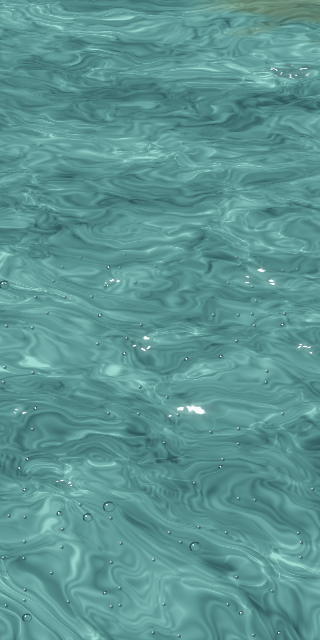
A Shadertoy shader for this texture:

```glsl
// Clear turquoise water seen at a slant: round swells near, flat ripples far.
// Warped gradient noise gives swells, streaks, short bright and dark threads and
// contour ripples; one tone ramp colours them, then glints and bubbles go on.

const vec3 ABYSS = vec3(0.19, 0.36, 0.37);
const vec3 DEEP  = vec3(0.28, 0.49, 0.49);
const vec3 TEAL  = vec3(0.33, 0.56, 0.55);
const vec3 AQUA  = vec3(0.39, 0.63, 0.62);
const vec3 PALE  = vec3(0.47, 0.71, 0.69);
const vec3 FOAM  = vec3(0.60, 0.84, 0.80);
const vec3 OLIVE = vec3(0.47, 0.59, 0.48);
const vec3 WHITE = vec3(0.96, 0.98, 0.98);

const float MEAN_TONE = 1.2;      // position on the ramp, DEEP = 0, FOAM = 4
const float SWELL = 1.7;
const float STREAK = 1.5;
const float THREAD = 1.7;
const float FOLD = 0.9;
const float RIPPLE = 0.75;
const float WARP = 0.28;
const int GLINT_GROUPS = 7;
const int GLINTS_PER_GROUP = 5;
const int BUBBLES = 20;
const vec2 GLITTER_CENTRE = vec2(0.91, 1.775);

vec2 hash2(vec2 p) {
    vec3 q = fract(p.xyx * vec3(0.1031, 0.1030, 0.0973));
    q += dot(q, q.yzx + 33.33);
    return fract((q.xx + q.yz) * q.zy);
}

float corner(vec2 cell, vec2 f, vec2 o) {
    return dot(hash2(cell + o + 57.0) * 2.0 - 1.0, f - o);
}

float noise(vec2 p) {
    vec2 c = floor(p), f = p - c;
    vec2 u = f * f * f * (f * (f * 6.0 - 15.0) + 10.0);
    float low = mix(corner(c, f, vec2(0, 0)), corner(c, f, vec2(1, 0)), u.x);
    float high = mix(corner(c, f, vec2(0, 1)), corner(c, f, vec2(1, 1)), u.x);
    return 1.4 * mix(low, high, u.y);
}

float fbm(vec2 p) {
    float sum = 0.0, amp = 1.0;
    for (int i = 0; i < 4; i++) {
        sum += amp * noise(p);
        p = mat2(1.9, 0.5, -0.5, 1.9) * p + 11.3;
        amp *= 0.5;
    }
    return sum;
}

// Thin crest along the zero line of the noise, broken into short pieces
float thread(vec2 p, float sharpness) {
    float line = pow(max(0.0, 1.0 - sharpness * abs(noise(p))), 2.5);
    return line * smoothstep(-0.2, 0.3, noise(p * 0.7 + 37.0));
}

// Contour lines of a height, faded where they would be too fine to draw
float contours(float phase) {
    return sin(phase) * smoothstep(2.6, 1.2, fwidth(phase));
}

vec3 ramp(float t) {
    vec3 c = mix(ABYSS, DEEP, clamp(t * 0.7 + 1.0, 0.0, 1.0));
    c = mix(c, TEAL, clamp(t, 0.0, 1.0));
    c = mix(c, AQUA, clamp(t - 1.0, 0.0, 1.0));
    c = mix(c, PALE, clamp(t - 2.0, 0.0, 1.0));
    return mix(c, FOAM, clamp(t - 3.0, 0.0, 1.15));
}

float waterTone(vec2 p) {
    // Perspective: rows crowd together upwards, near waves fall to the right
    float far = clamp(p.y * 0.5, 0.0, 1.0);
    vec2 q = vec2((p.x - 0.5) * (1.0 + 0.3 * far), 1.3 * p.y + 0.8 * p.y * p.y);
    q.y += 0.6 * p.x * (1.0 - far);
    vec2 r = q + WARP * vec2(fbm(q * 1.5 + 3.1), fbm(q * 1.5 + 17.7));
    vec2 s = r + 0.06 * vec2(noise(r * 7.0 + 2.0), noise(r * 7.0 + 41.0));

    // Swells and streaks, from broad to fine
    float tone = MEAN_TONE + SWELL * fbm(r * vec2(1.5, 1.9) + 5.0);
    tone += STREAK * noise(r * vec2(4.0, 6.0) + 31.0);
    tone += 1.1 * noise(s * vec2(9.0, 13.0) + 8.0);
    tone += 1.2 * noise(s * vec2(15.0, 23.0) + 77.0);

    // Bright refracted threads and the dark folds between them
    float busy = smoothstep(-0.3, 0.25, noise(q * 2.2 + 70.0));
    tone += THREAD * busy * thread(s * vec2(6.5, 9.0) + 12.0, 5.0);
    tone += THREAD * busy * thread(s * vec2(12.0, 16.0) + 90.0, 4.5);
    tone -= FOLD * thread(s * vec2(5.0, 9.0) + 54.0, 5.0);
    tone -= FOLD * thread(s * vec2(11.0, 18.0) + 26.0, 4.5);

    // Packed ripple lines in patches
    float patches = smoothstep(-0.15, 0.25, noise(q * vec2(1.8, 2.4) + 23.0));
    float height = noise(s * vec2(2.6, 3.5) + 64.0);
    float other = noise(s * vec2(2.0, 4.4) + 19.0);
    tone += RIPPLE * patches * contours(mix(100.0, 55.0, far) * height);
    return tone + 0.8 * RIPPLE * (1.0 - patches) * contours(mix(60.0, 45.0, far) * other);
}

float glints(vec2 p) {
    float light = 0.0;
    for (int i = 0; i < GLINT_GROUPS; i++) {
        float k = float(i);
        vec2 centre = vec2(fract(k * 0.618 + 0.35), mix(0.35, 1.2, fract(k * 0.755 + 0.9)));
        float size = mix(0.3, 1.0, hash2(vec2(k, 5.0)).x);
        for (int j = 0; j < GLINTS_PER_GROUP; j++) {
            vec2 h = hash2(vec2(k, float(j) + 20.0));
            vec2 d = p - centre - (h - 0.5) * vec2(0.12, 0.06) * size;
            d += 0.007 * vec2(noise(p * 60.0), noise(p * 60.0 + 9.0));
            float radius = size * mix(0.005, 0.013, h.x * h.y);
            float dist = length(d * vec2(0.7, 1.3));
            light += smoothstep(radius * 1.4, radius * 0.4, dist);
            light += 0.12 * exp(-dist * dist / (radius * radius * 9.0));
        }
    }
    return min(light, 1.0);
}

// Tiny drops: x is a dark speck, y the bright spot at its edge
vec2 specks(vec2 p) {
    vec2 cell = floor(p * 22.0), h = hash2(cell + 140.0);
    vec2 d = (fract(p * 22.0) - 0.25 - 0.5 * h.yx) / 22.0;
    float shown = step(0.86, hash2(cell + 311.0).x) * smoothstep(1.4, 0.9, p.y);
    return shown * vec2(smoothstep(0.007, 0.003, length(d)),
                        smoothstep(0.004, 0.001, length(d + vec2(0.003, -0.003))));
}

void mainImage(out vec4 fragColor, in vec2 fragCoord) {
    vec2 p = fragCoord / iResolution.x;
    vec3 col = ramp(waterTone(p));

    // Olive reflection in the far right corner
    float shore = smoothstep(1.88, 1.99, p.y + 0.12 * noise(p * vec2(5.0, 26.0)));
    col = mix(col, OLIVE + 0.5 * (col - AQUA), 0.75 * shore * smoothstep(0.55, 0.8, p.x));

    // Dark broken patch full of glitter
    vec2 g = (p - GLITTER_CENTRE) / vec2(0.08, 0.024);
    float broken = smoothstep(1.2, 0.5, length(g) + 0.8 * noise(p * vec2(25.0, 50.0)));
    col = mix(col, ABYSS + 0.1, 0.65 * broken);
    col = mix(col, WHITE, broken * smoothstep(0.2, 0.45, noise(p * vec2(70.0, 100.0))));

    vec2 drop = specks(p);
    col = mix(mix(col, ABYSS, 0.7 * drop.x), WHITE, 0.7 * drop.y);

    // Bubbles: dark rim and one highlight
    for (int i = 0; i < BUBBLES; i++) {
        vec2 h = hash2(vec2(float(i), 83.0));
        vec2 d = p - vec2(h.x, 1.2 * h.y);
        float radius = mix(0.005, 0.018, pow(hash2(h * 91.0).x, 3.0));
        float dist = length(d * vec2(1.0, 1.15));
        float rim = smoothstep(0.004, 0.001, abs(dist - radius));
        col = mix(col, d.y > d.x ? ABYSS * 0.75 : DEEP, 0.75 * rim);
        col = mix(col, WHITE, smoothstep(0.004, 0.001, length(d - radius * vec2(-0.4, 0.4))));
    }

    col = mix(col, WHITE, glints(p));
    fragColor = vec4(col, 1.0);
}
```
